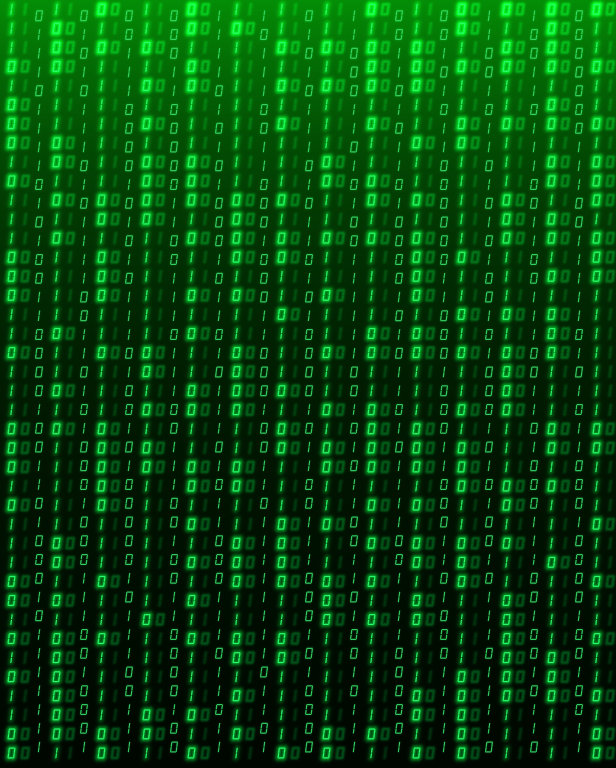
This pattern is drawn by a Shadertoy shader. Its source:

```glsl
const float CANVAS_HEIGHT = 768.0;   // design units from bottom to top
const float COLUMN_PITCH = 45.0;
const float ROW_COUNT = 40.0;

float hash(vec2 p) {
    return fract(sin(dot(p, vec2(127.1, 311.7))) * 43758.5453);
}

float segmentDistance(vec2 p, vec2 a, vec2 b) {
    vec2 pa = p - a, ba = b - a;
    return length(pa - ba * clamp(dot(pa, ba) / dot(ba, ba), 0.0, 1.0));
}

// Slanted seven-segment digit, zero or one, folded by symmetry
float digitDistance(vec2 p, bool isZero) {
    p.x -= 0.13 * p.y;
    vec2 q = abs(p);
    if (!isZero) return segmentDistance(q, vec2(0.0, 0.9), vec2(0.0, 4.6));
    float side = segmentDistance(q, vec2(2.8, 0.8), vec2(2.8, 4.3));
    float cap = segmentDistance(q, vec2(0.0, 4.9), vec2(2.3, 4.9));
    return min(side, cap);
}

// Repeated columns of digits: x = sharp strokes, y = soft glow
vec2 digitColumns(vec2 p, vec2 origin, float rowPitch, float seed, float glowRadius, float pixel) {
    vec2 pitch = vec2(COLUMN_PITCH, rowPitch);
    vec2 nearest = floor((p - origin) / pitch + 0.5);
    vec2 light = vec2(0.0);
    for (float offset = -1.0; offset <= 1.0; offset++) {
        vec2 cell = nearest + vec2(0.0, offset);
        if (cell.y < 0.0 || cell.y >= ROW_COUNT) continue;
        bool isZero = hash(cell + seed) < 0.5;
        float d = digitDistance(p - origin - cell * pitch, isZero);
        float stroke = clamp((0.6 - d) / pixel + 0.5, 0.0, 1.0);
        float glow = exp(-d * d / (glowRadius * glowRadius)) * (isZero ? 1.0 : 0.55);
        light = vec2(max(light.x, stroke), light.y + glow);
    }
    return light;
}

// Black at the bottom rising to green at the top
vec3 backdrop(float height) {
    float green = 0.025 + 0.12 * height + 0.41 * pow(height, 4.0);
    return green * vec3(0.03, 1.0, 0.04);
}

void mainImage(out vec4 fragColor, in vec2 fragCoord) {
    float pixel = CANVAS_HEIGHT / iResolution.y;
    vec2 p = fragCoord * pixel;

    // Bright digits, their blurred echoes, and fine digits in between
    vec2 bright = digitColumns(p, vec2(11.5, 15.0), 19.07, 3.0, 3.3, pixel);
    vec2 echo = digitColumns(p, vec2(25.2, 15.0), 19.07, 3.0, 1.9, pixel);
    vec2 fine = digitColumns(p, vec2(39.0, 21.0), 18.75, 47.0, 1.5, pixel);

    vec3 color = backdrop(p.y / CANVAS_HEIGHT);
    color += vec3(0.005, 0.27, 0.09) * echo.y;
    color += vec3(0.01, 0.50, 0.13) * bright.y;
    color += vec3(0.01, 0.10, 0.03) * fine.y;
    color = mix(color, vec3(0.22, 0.86, 0.42), fine.x * 0.9);
    color = mix(color, vec3(0.16, 0.98, 0.42), bright.x);

    fragColor = vec4(min(color, 1.0), 1.0);
}
```
